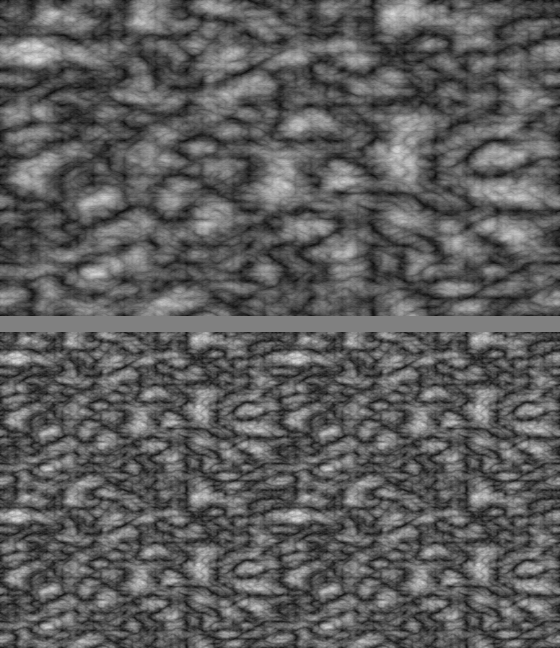
Top, the tile; bottom, the same tile 2 across and 2 down.
Write a Shadertoy shader that draws this texture.

```glsl
// Tiling grey turbulence: cloudy bright patches split by dark, creased veins.

#define CELLS 9        // lattice cells across and up, whole so that it tiles
#define OCTAVES 5      // layers of detail
#define GAIN 0.55      // strength of each layer relative to the previous one
#define CONTRAST 0.92  // brightness of the summed layers
#define BLACK 0.02     // grey level at the bottom of the veins
#define CREASE 0.012   // rounding of the vein centres
#define SEED 37u

const float TAU = 6.2831853;

// Integer hash of a lattice point, giving a value in 0..1
float hash(ivec2 cell, uint layer) {
    uint h = uint(cell.x) * 1597334677u ^ uint(cell.y) * 3812015801u;
    h ^= (layer + SEED) * 2654435769u;
    h = (h ^ (h >> 16)) * 2146121005u;
    h = (h ^ (h >> 15)) * 2221713035u;
    h ^= h >> 16;
    return float(h >> 8) / 16777216.0;
}

// Contribution of one lattice corner: random unit gradient dotted with offset
float corner(ivec2 cell, ivec2 step01, vec2 local, int period, uint layer) {
    ivec2 wrapped = (cell + step01) % period;
    float angle = TAU * hash(wrapped, layer);
    return dot(vec2(cos(angle), sin(angle)), local - vec2(step01));
}

// Gradient noise that repeats after a whole number of cells
float wrappedNoise(vec2 p, int period, uint layer) {
    ivec2 cell = ivec2(floor(p));
    vec2 local = fract(p);
    vec2 blend = local * local * local * (local * (local * 6.0 - 15.0) + 10.0);
    float bottom = mix(corner(cell, ivec2(0, 0), local, period, layer),
                       corner(cell, ivec2(1, 0), local, period, layer), blend.x);
    float top = mix(corner(cell, ivec2(0, 1), local, period, layer),
                    corner(cell, ivec2(1, 1), local, period, layer), blend.x);
    return mix(bottom, top, blend.y);
}

// Sum of folded noise layers; each fold leaves a dark crease
float turbulence(vec2 uv) {
    float sum = 0.0;
    float strength = 1.0;
    int period = CELLS;
    for (int i = 0; i < OCTAVES; i++) {
        float n = wrappedNoise(uv * float(period), period, uint(i));
        sum += strength * sqrt(n * n + CREASE * CREASE);
        strength *= GAIN;
        period *= 2;
    }
    return sum;
}

void mainImage(out vec4 fragColor, in vec2 fragCoord) {
    vec2 uv = fragCoord / iResolution.xy;
    float grey = BLACK + CONTRAST * turbulence(uv);
    fragColor = vec4(vec3(clamp(grey, 0.0, 1.0)), 1.0);
}
```
